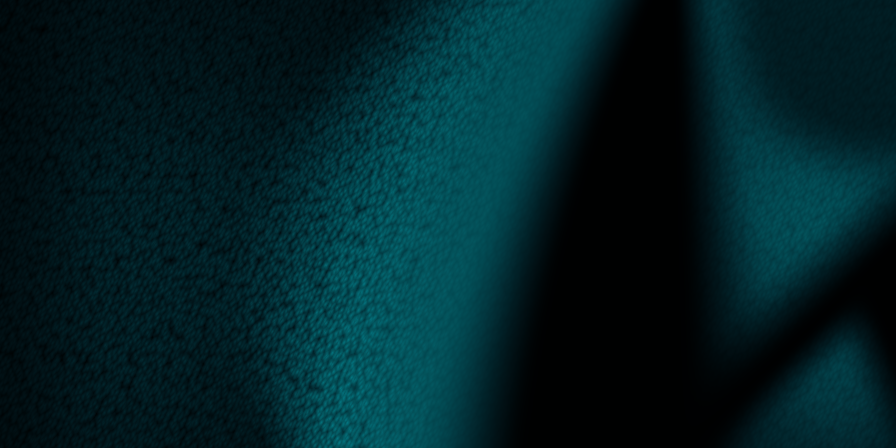
A Shadertoy shader for this texture:

```glsl
// Dark teal satin draped in soft diagonal folds, with a fine woven grain.

const vec3 SHADOW = vec3(0.000, 0.010, 0.016);
const vec3 SHEEN = vec3(0.010, 0.312, 0.338);
const vec3 COOL_MIDTONE = vec3(0.006, 0.000, 0.040);

vec2 hash22(vec2 cell) {
    vec3 h = fract(cell.xyx * vec3(0.1031, 0.1030, 0.0973));
    h += dot(h, h.yzx + 33.33);
    return fract((h.xx + h.yz) * h.zy);
}

// Cellular noise: distance to the nearest scattered point.
float cellular(vec2 p) {
    vec2 cell = floor(p);
    vec2 local = fract(p);
    float nearest = 2.0;
    for (int j = -1; j <= 1; j++) {
        for (int i = -1; i <= 1; i++) {
            vec2 offset = vec2(i, j);
            vec2 delta = offset + hash22(cell + offset) - local;
            nearest = min(nearest, dot(delta, delta));
        }
    }
    return sqrt(nearest);
}

// Soft step centred on an edge, rising over twice the half width.
float softEdge(float x, float edge, float halfWidth) {
    return smoothstep(edge - halfWidth, edge + halfWidth, x);
}

float glow(vec2 p, vec2 centre, vec2 radius) {
    vec2 d = (p - centre) / radius;
    return exp(-dot(d, d));
}

// Slanted thread streaks, coarser mottling and a fine twill.
float weave(vec2 p) {
    vec2 slanted = vec2(p.x - 0.45 * p.y, 0.5 * p.y);
    float streaks = 0.48 - cellular(slanted * 105.0);
    float mottling = 0.48 - cellular(slanted * 38.0 + 7.0);
    float twill = sin(p.x * 420.0 - p.y * 190.0) * sin(p.y * 390.0 + p.x * 120.0);
    return 1.5 * streaks + 0.45 * mottling + 0.18 * twill;
}

// Broad bright fold leaning right, with a sharper shadow on its right side.
float mainFold(vec2 p) {
    float leftEdge = 0.67 - 0.21 * p.y + 0.54 * p.y * p.y;
    float leftWidth = 0.10 + 0.38 * p.y - 0.30 * p.y * p.y;
    float rightEdge = 1.04 + 0.18 * p.y + 0.155 * p.y * p.y;
    float rightWidth = mix(0.14, 0.085, p.y);
    float rise = softEdge(p.x, leftEdge, leftWidth);
    float fall = 1.0 - softEdge(p.x, rightEdge, rightWidth);
    return rise * fall * mix(1.0, 0.86, p.y * p.y);
}

// Dim cloth to the left of the main fold.
float leftCloth(vec2 p) {
    float light = 0.13 + 0.17 * glow(p, vec2(0.42, 0.46), vec2(0.42, 0.38));
    light += 0.05 * glow(p, vec2(0.25, 0.1), vec2(0.3));
    return light * mix(0.6, 1.0, smoothstep(0.0, 0.25, p.x));
}

// Signed distance above the diagonal crease at the lower right.
float creaseDistance(vec2 p) {
    return (p.y - 0.075 - 0.95 * (p.x - 1.59)) / 1.38;
}

// Forked fold at the right, wrapped around a shaded pocket.
float rightFold(vec2 p) {
    float rise = softEdge(p.x, mix(1.67, 1.55, p.y), mix(0.15, 0.05, p.y));
    vec2 q = abs(p - vec2(2.02, 1.10)) / vec2(0.37, 0.45);
    float pocketShape = pow(q.x * q.x * q.x + q.y * q.y * q.y, 1.0 / 3.0);
    float pocket = 1.0 - smoothstep(0.82, 1.18, pocketShape);
    float light = 0.60 + 0.28 * glow(p, vec2(1.80, 0.52), vec2(0.20, 0.20));
    light = mix(light, 0.24 + 0.07 * p.y, pocket);
    return light * rise * smoothstep(-0.01, 0.15, creaseDistance(p));
}

// Small rounded fold below the crease, cut by black shadow on the right.
float lowerFold(vec2 p) {
    float below = smoothstep(0.01, 0.12, -creaseDistance(p));
    float shadowEdge = 1.91 + 0.41 * (0.35 - p.y);
    float lit = 1.0 - softEdge(p.x, shadowEdge - 0.03, 0.07);
    float light = 0.30 + 0.40 * glow(p, vec2(1.86, 0.18), vec2(0.17, 0.18));
    return light * below * lit * smoothstep(1.52, 1.72, p.x);
}

void mainImage(out vec4 fragColor, in vec2 fragCoord) {
    vec2 p = fragCoord / iResolution.xy * vec2(2.0, 1.0);

    // Combine the lit surfaces.
    float fold = mainFold(p);
    float rightSide = rightFold(p) + lowerFold(p);
    float leftMask = 1.0 - softEdge(p.x, 0.90 + 0.25 * p.y, 0.20);
    float light = fold + leftCloth(p) * leftMask * (1.0 - fold) + rightSide;

    // The weave is crisp at the left and blurs toward the main crest.
    float blur = smoothstep(0.50, 1.05, p.x - 0.30 * p.y * p.y);
    float focus = mix(0.85, 0.07, blur);
    focus = mix(focus, 0.20, smoothstep(1.45, 1.60, p.x));
    light *= max(0.0, 1.0 + focus * weave(p));

    vec3 color = SHADOW * (0.35 + 0.65 * smoothstep(0.0, 0.15, light));
    color += SHEEN * light;
    color += COOL_MIDTONE * light * max(0.0, 1.0 - light);
    fragColor = vec4(color, 1.0);
}
```
